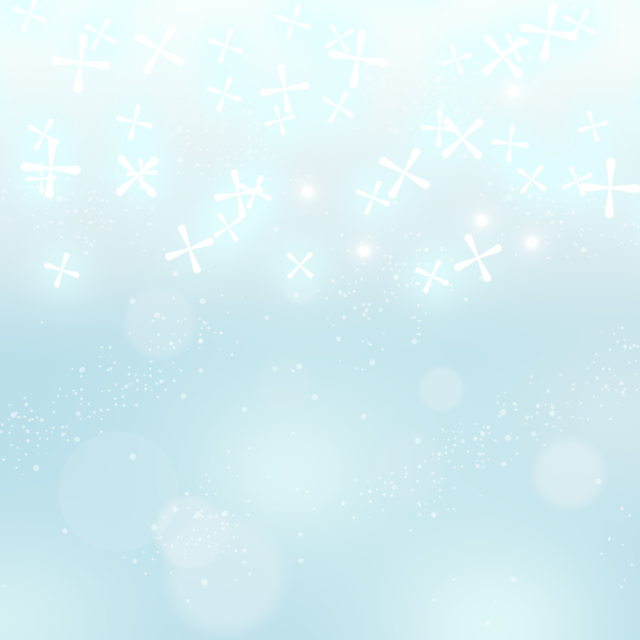
Write a WebGL 1 fragment shader that draws this background.

```glsl
precision highp float;
uniform vec2 u_resolution;

const vec3 WHITE = vec3(0.98, 0.995, 0.995);
const vec3 MIST = vec3(0.87, 0.93, 0.945);
const vec3 ICE = vec3(0.73, 0.875, 0.915);
const vec3 PALE_AQUA = vec3(0.89, 0.975, 0.975);
const vec3 CYAN_GLOW = vec3(0.88, 1.0, 1.0);
const vec3 DISC = vec3(0.88, 0.94, 0.96);

vec2 hash2(vec2 p) {
  vec3 q = fract(vec3(p.xyx) * vec3(0.1031, 0.103, 0.0973));
  q += dot(q, q.yzx + 33.33);
  return fract((q.xx + q.yz) * q.zy);
}

// Soft elliptical light, 1 at its centre
float glow(vec2 p, vec2 centre, vec2 size) {
  vec2 d = (p - centre) / size;
  return exp(-dot(d, d));
}

// Out-of-focus disc with a chosen edge softness
float disc(vec2 p, vec2 centre, float radius, float blur) {
  return 1.0 - smoothstep(radius - blur, radius + blur, length(p - centre));
}

// Four teardrop petals; negative inside
float flowerDistance(vec2 p, float radius, float angle) {
  float c = cos(angle), s = sin(angle);
  p = abs(mat2(c, -s, s, c) * p);
  if (p.y > p.x) p = p.yx;
  float along = clamp(p.x / (0.85 * radius), 0.0, 1.0);
  return length(p - vec2(along * 0.85 * radius, 0.0)) - radius * mix(0.04, 0.15, along);
}

// Scattered flowers above a height: x is petal cover, y is surrounding glow
vec2 flowerField(vec2 p, float cell, float radius, float floorY, float seed, float pixel) {
  vec2 home = floor(p / cell);
  vec2 field = vec2(0.0);
  for (int j = -1; j <= 1; j++) {
    for (int i = -1; i <= 1; i++) {
      vec2 id = home + vec2(float(i), float(j));
      vec2 jitter = hash2(id + seed);
      vec2 traits = hash2(id + seed + 47.0);
      vec2 centre = (id + 0.15 + 0.7 * jitter) * cell;
      float present = step(traits.x, smoothstep(floorY, floorY + 0.25, centre.y));
      vec2 d = p - centre;
      float size = radius * mix(0.88, 1.1, traits.y);
      float petals = 1.0 - smoothstep(-pixel, pixel, flowerDistance(d, size, traits.y * 1.57));
      float halo = exp(-dot(d, d) / (cell * cell * 0.16));
      field.x = max(field.x, petals * present);
      field.y += halo * present;
    }
  }
  return field;
}

// One round speck in some cells
float specks(vec2 p, float cell, float radius, float density, float seed, float pixel) {
  vec2 id = floor(p / cell);
  vec2 traits = hash2(id + seed + 19.0);
  vec2 centre = (id + 0.25 + 0.5 * hash2(id + seed)) * cell;
  float size = radius * mix(0.55, 1.0, traits.y);
  return step(traits.x, density) * disc(p, centre, size, pixel);
}

// Uneven drifts from layered sines, 0 to 1
float drifts(vec2 p) {
  float wave = sin(p.x * 17.0 + 3.0 * sin(p.y * 9.0)) + sin(p.y * 21.0 - p.x * 8.0 + 1.0);
  return smoothstep(-0.3, 1.8, wave);
}

float sparkle(vec2 p, vec2 centre) {
  return glow(p, centre, vec2(0.009)) + 0.4 * glow(p, centre, vec2(0.025));
}

void main() {
  vec2 p = gl_FragCoord.xy / u_resolution;
  float pixel = 1.0 / min(u_resolution.x, u_resolution.y);

  // Winter sky
  vec3 color = mix(ICE, MIST, smoothstep(0.42, 0.66, p.y));
  color = mix(color, WHITE, smoothstep(0.62, 1.0, p.y));

  // Broad lights
  color = mix(color, MIST, 0.65 * glow(p, vec2(0.98, 0.36), vec2(0.2, 0.16)));
  color = mix(color, PALE_AQUA, 0.45 * glow(p, vec2(0.5, 0.3), vec2(0.3, 0.24)));
  color = mix(color, PALE_AQUA, 0.7 * glow(p, vec2(0.45, 0.26), vec2(0.12, 0.1)));
  color = mix(color, PALE_AQUA, 0.9 * glow(p, vec2(0.77, 0.02), vec2(0.18, 0.15)));
  color = mix(color, PALE_AQUA, 0.65 * glow(p, vec2(0.0, 0.03), vec2(0.2, 0.14)));

  // Bokeh
  float bokeh = 0.5 * disc(p, vec2(0.469, 0.551), 0.026, 0.006);
  bokeh += 0.4 * disc(p, vec2(0.25, 0.495), 0.054, 0.01);
  bokeh += 0.5 * disc(p, vec2(0.69, 0.392), 0.034, 0.006);
  bokeh += 0.65 * disc(p, vec2(0.889, 0.26), 0.054, 0.012);
  bokeh += 0.2 * disc(p, vec2(0.185, 0.232), 0.094, 0.002);
  bokeh += 0.6 * disc(p, vec2(0.297, 0.17), 0.054, 0.01);
  bokeh += 0.55 * disc(p, vec2(0.352, 0.1), 0.09, 0.02);
  bokeh += 0.2 * disc(p, vec2(0.443, 0.4), 0.042, 0.005);
  bokeh += 0.2 * disc(p, vec2(0.638, 0.27), 0.055, 0.01);
  color = mix(color, DISC, min(bokeh, 0.8));

  // Flowers and their halos
  vec2 large = flowerField(p, 0.165, 0.043, 0.5, 11.0, pixel);
  vec2 small = flowerField(p, 0.125, 0.027, 0.46, 71.0, pixel);
  color = mix(color, CYAN_GLOW, min(0.3 * large.y + 0.65 * small.y, 0.8));

  // Drifting snow
  float density = drifts(p) * smoothstep(0.02, 0.25, p.y);
  float snow = 0.65 * specks(p, 0.011, 0.0021, 0.32 * density, 5.0, pixel);
  snow += 0.6 * specks(p + 0.004, 0.019, 0.003, 0.25 * density, 31.0, pixel);
  snow += 0.5 * specks(p, 0.037, 0.005, 0.08 + 0.2 * density, 53.0, pixel);
  color = mix(color, WHITE, min(snow, 0.8));

  // Bright glints
  float glints = sparkle(p, vec2(0.569, 0.608)) + sparkle(p, vec2(0.753, 0.655));
  glints += sparkle(p, vec2(0.803, 0.857)) + sparkle(p, vec2(0.48, 0.7)) + sparkle(p, vec2(0.831, 0.621));
  color = mix(color, vec3(1.0), clamp(glints + max(large.x, small.x), 0.0, 1.0));
  gl_FragColor = vec4(color, 1.0);
}
```
